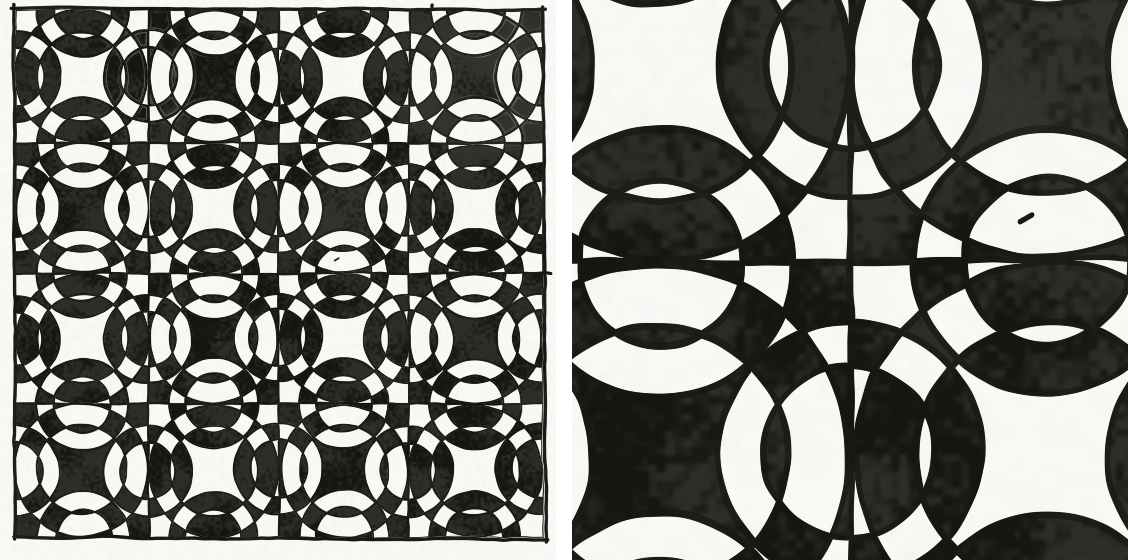
Left: the whole. Right: its middle third, enlarged.
This pattern is drawn by a WebGL 2 fragment shader. Its source:

```glsl
#version 300 es
precision highp float;
// Hand-inked 4 x 4 checker of interlaced rings, black marker on white paper.

uniform vec2 u_resolution;
out vec4 outColor;

const vec3 PAPER = vec3(0.972, 0.972, 0.962);
const vec3 INK_DEEP = vec3(0.085, 0.085, 0.068);
const vec3 INK_FADED = vec3(0.175, 0.180, 0.158);
const vec3 INK_SCUFF = vec3(0.50, 0.50, 0.47);
const float PITCH = 0.2324;       // cell size over canvas height
const float PEN = 0.0085;         // half width of the outlines, in cells
const float FRAME_PEN = 0.0125;

float hash(vec2 p) {
  vec3 q = fract(vec3(p.xyx) * 0.1031);
  q += dot(q, q.yzx + 33.33);
  return fract((q.x + q.y) * q.z);
}

vec2 jitter(vec2 id) {
  return vec2(hash(id + 17.3), hash(id + 41.7)) - 0.5;
}

float noise(vec2 p) {
  vec2 i = floor(p), f = fract(p);
  f = f * f * (3.0 - 2.0 * f);
  return mix(mix(hash(i), hash(i + vec2(1, 0)), f.x),
             mix(hash(i + vec2(0, 1)), hash(i + vec2(1, 1)), f.x), f.y);
}

float segment(vec2 p, vec2 a, vec2 b) {
  vec2 ab = b - a;
  return length(p - a - ab * clamp(dot(p - a, ab) / dot(ab, ab), 0.0, 1.0));
}

float spot(vec2 p, vec2 center, float radius) {
  return smoothstep(radius, radius * 0.4, length(p - center));
}

float stroke(float d, float halfWidth, float px) {
  return 1.0 - smoothstep(-0.6, 0.6, (d - halfWidth) / px);
}

// Flips the tone inside a circle and keeps the distance to the nearest outline.
void flipInside(float d, float px, inout float tone, inout float outline) {
  tone *= clamp(d / px, -1.0, 1.0);
  outline = min(outline, abs(d));
}

// x: tone, +1 dark to -1 light; y: distance to the nearest outline
vec2 interlace(vec2 g, float px) {
  vec2 cell = clamp(floor(g), -2.0, 1.0);
  vec2 q = g - cell - 0.5;
  float tone = mod(cell.x + cell.y, 2.0) < 0.5 ? 1.0 : -1.0;
  float outline = 0.5 - max(abs(q.x), abs(q.y));

  // concentric pair around the cell center
  vec2 wobble = jitter(cell + 9.0);
  float r = length(q - 0.012 * wobble);
  flipInside(r - 0.337 - 0.010 * wobble.x, px, tone, outline);
  flipInside(r - 0.494 - 0.008 * wobble.y, px, tone, outline);

  // concentric pairs around the four edge midpoints, shared with neighbors
  for (int i = 0; i < 4; i++) {
    float way = float(i % 2) * 2.0 - 1.0;
    vec2 side = i < 2 ? vec2(way, 0) : vec2(0, way);
    vec2 shift = jitter(2.0 * cell + side + 30.0);
    float d = length(q - 0.5 * side - 0.014 * shift);
    flipInside(d - 0.342 - 0.010 * shift.x, px, tone, outline);
    flipInside(d - 0.215 - 0.012 * shift.y, px, tone, outline);
  }
  return vec2(tone, outline);
}

// Frame with overshooting corners, two pen slips and a stray speck
float frameDistance(vec2 g) {
  float d = segment(g, vec2(-2.03, 2.01), vec2(2.02, 1.995));
  d = min(d, segment(g, vec2(-2.01, 2.04), vec2(-1.995, -2.01)));
  d = min(d, segment(g, vec2(-2.0, -1.995), vec2(2.03, -2.015)));
  d = min(d, segment(g, vec2(2.0, 2.01), vec2(2.02, -2.03)));
  d = min(d, segment(g, vec2(2.0, 0.0), vec2(2.05, -0.005)));
  d = min(d, segment(g, vec2(1.17, 2.0), vec2(1.17, 2.03)));
  return min(d, 0.006 + segment(g, vec2(0.43, 0.10), vec2(0.46, 0.115)));
}

void main() {
  vec2 uv = gl_FragCoord.xy / u_resolution.y;
  float px = 1.0 / (u_resolution.y * PITCH);

  // grid coordinates centered on the sheet, outer cells a little wider
  vec2 g = (uv - vec2(0.498, 0.5117)) / PITCH;
  g *= 1.0047 - 0.0047 * g * g;
  g += 0.014 * (vec2(noise(g * 3.0 + 5.0), noise(g * 3.0 + 71.0)) - 0.5);
  g += 0.006 * (vec2(noise(g * 14.0 + 40.0), noise(g * 14.0 + 90.0)) - 0.5);

  vec2 weave = interlace(g, px);
  float inside = 1.0 - smoothstep(-px, px, max(abs(g.x), abs(g.y)) - 2.0);
  float pen = PEN + 0.004 * (noise(g * 6.0 + 20.0) - 0.5);
  float line = stroke(weave.y, pen, px) * inside;
  float border = stroke(frameDistance(g), FRAME_PEN, px);
  float ink = max(max((0.5 + 0.5 * weave.x) * inside, line), border);

  // uneven marker fill, paler in a few patches, with scuffs beside outlines
  float worn = max(spot(g, vec2(-1.0, 1.5), 0.6), spot(g, vec2(1.85, 1.55), 0.7));
  float pale = max(spot(g, vec2(1.5, 1.5), 0.9), spot(g, vec2(0.5, 0.5), 0.45));
  float grain = 0.6 * noise(g * 5.0 + 50.0) + 0.4 * noise(g * 45.0 + 80.0);
  float fade = smoothstep(0.25, 0.68, grain + 0.2 * pale) * (1.0 - 0.65 * max(line, border));
  vec3 inkColor = mix(INK_DEEP, INK_FADED, fade) + 0.035 * pale * grain;
  float scuff = stroke(abs(weave.y - 0.017), 0.004, px) * worn * noise(g * 9.0 + 60.0);
  inkColor = mix(inkColor, INK_SCUFF, scuff * inside * (1.0 - border));

  vec3 paper = PAPER - 0.018 * (noise(g * 30.0 + 99.0) - 0.4);
  outColor = vec4(mix(paper, inkColor, ink), 1.0);
}
```
